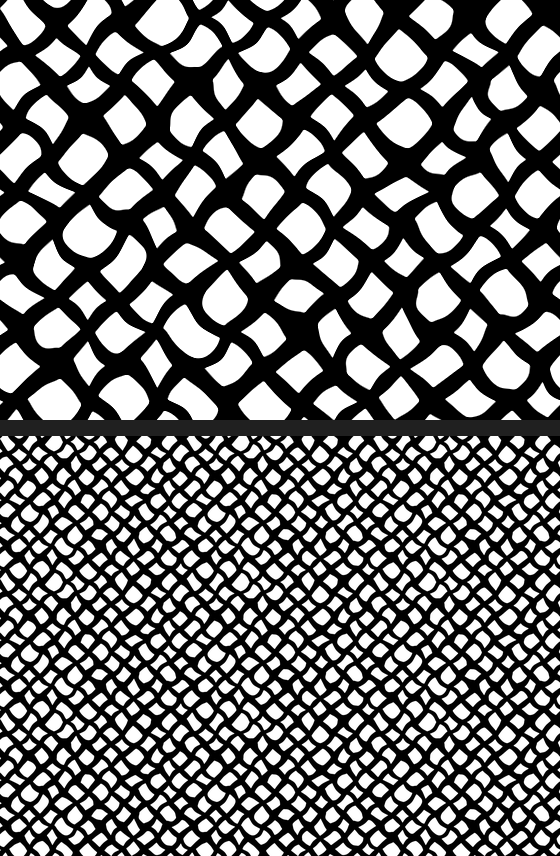
Top, the tile; bottom, the same tile 3 across and 3 down.
Give the GLSL for this pattern, as a WebGL 2 fragment shader.

```glsl
#version 300 es
precision highp float;
// Wavy black diagonal lattice with uneven white diamonds, tiling seamlessly.

#define REPEATS vec2(8.0, 6.0)   // diamonds across and down
#define LINE_WIDTH 0.335         // share of the line spacing
#define CORNER 0.035             // rounding of the diamond corners
#define WARP 0.14                // bend of the lines, in repeats
#define WARP_FREQ 2.0            // noise cells per repeat (whole number)
#define SEED vec2(17.0, 43.0)
#define LINE_COLOR vec3(0.0)
#define GAP_COLOR vec3(1.0)

uniform vec2 u_resolution;
out vec4 fragColor;

// Two random values in -1..1 per noise node, wrapping at the canvas edges
vec2 nodeOffset(vec2 node) {
    node = mod(node, REPEATS * WARP_FREQ) + SEED;
    vec3 h = fract(node.xyx * vec3(0.1031, 0.1030, 0.0973));
    h += dot(h, h.yzx + 33.33);
    return fract((h.xx + h.yz) * h.zy) * 2.0 - 1.0;
}

// Smooth vector noise
vec2 wrapNoise(vec2 p) {
    vec2 i = floor(p), f = p - i;
    vec2 s = f * f * f * (f * (f * 6.0 - 15.0) + 10.0);
    vec2 low = mix(nodeOffset(i), nodeOffset(i + vec2(1, 0)), s.x);
    vec2 high = mix(nodeOffset(i + vec2(0, 1)), nodeOffset(i + vec2(1, 1)), s.x);
    return mix(low, high, s.y);
}

void main() {
    vec2 p = gl_FragCoord.xy / u_resolution * REPEATS;
    p += WARP * wrapNoise(p * WARP_FREQ);

    // Diagonal axes: one line family per component
    vec2 diag = vec2(p.x + p.y, p.x - p.y + 0.5);
    vec2 gap = abs(fract(diag) - 0.5) - 0.5 * LINE_WIDTH;

    // Rounded distance to the diamond edge, positive inside
    float inside = CORNER - length(max(CORNER - gap, 0.0));

    // Edge smoothing over one pixel
    vec2 dx = dFdx(diag), dy = dFdy(diag);
    float pixel = 0.5 * (length(vec2(dx.x, dy.x)) + length(vec2(dx.y, dy.y)));
    float white = clamp(inside / pixel + 0.5, 0.0, 1.0);

    fragColor = vec4(mix(LINE_COLOR, GAP_COLOR, white), 1.0);
}
```
